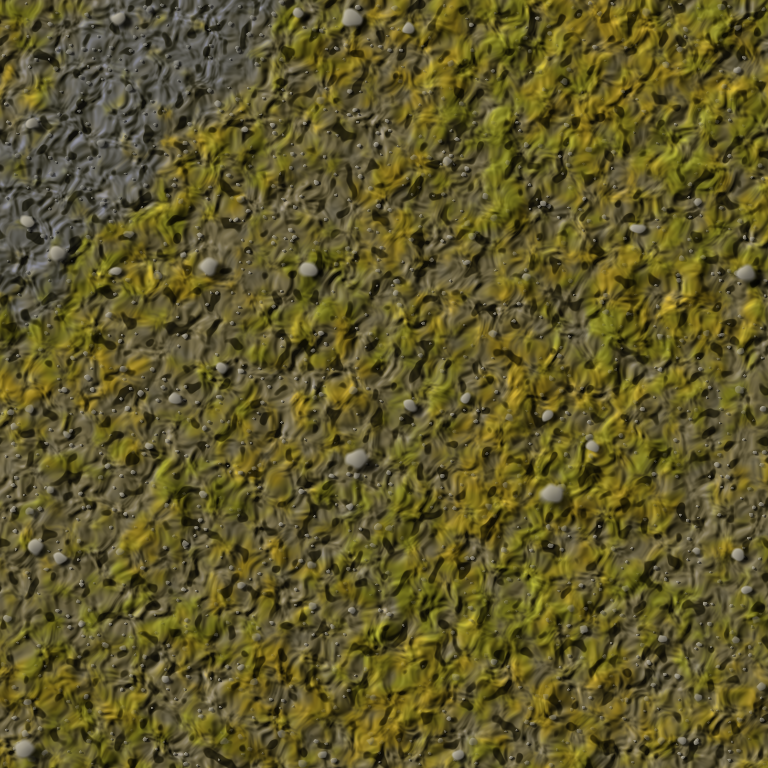
Reproduce this texture procedurally as a Shadertoy shader.

```glsl
// Sunlit alpine hillside: leaning grass tufts, bare soil, grey scree and scattered stones.

const vec2 TO_LIGHT = vec2(-0.8, 0.6);
const vec3 GOLD_GRASS  = vec3(0.46, 0.385, 0.09);
const vec3 GREEN_GRASS = vec3(0.375, 0.37, 0.09);
const vec3 SOIL        = vec3(0.41, 0.375, 0.255);
const vec3 SCREE       = vec3(0.36, 0.355, 0.33);
const vec3 STONE       = vec3(0.60, 0.58, 0.52);
const vec3 SHADE_TINT  = vec3(1.0, 0.98, 0.72);

vec2 hash2(vec2 p) {
    vec3 q = fract(vec3(p.xyx) * vec3(0.1031, 0.1030, 0.0973));
    q += dot(q, q.yzx + 33.33);
    return fract((q.xx + q.yz) * q.zy);
}

float cornerSlope(vec2 cell, vec2 offset) {
    float angle = 6.2832 * hash2(cell).x;
    return dot(vec2(cos(angle), sin(angle)), offset);
}

// Gradient noise around zero, scaled to a spread of about 0.5
float noise(vec2 p) {
    vec2 i = floor(p), f = p - i;
    vec2 u = f * f * f * (f * (f * 6.0 - 15.0) + 10.0);
    vec2 e = vec2(1.0, 0.0);
    float low  = mix(cornerSlope(i, f), cornerSlope(i + e, f - e), u.x);
    float high = mix(cornerSlope(i + e.yx, f - e.yx), cornerSlope(i + e.xx, f - e.xx), u.x);
    return 2.4 * mix(low, high, u.y);
}

float fbm(vec2 p) {
    float sum = 0.0, gain = 0.6;
    for (int k = 0; k < 4; k++) {
        sum += gain * noise(p);
        p = mat2(1.6, 1.2, -1.2, 1.6) * p + 17.3;
        gain *= 0.55;
    }
    return sum;
}

// Stretches the domain along the direction in which the blades lean
vec2 lean(vec2 p, float stretch) {
    return vec2(dot(p, vec2(0.88, -0.47)), dot(p, vec2(0.47, 0.88)) / stretch);
}

float bladeHeight(vec2 p) {
    vec2 q = lean(p, 1.35);
    q += 0.006 * vec2(noise(p * 33.0), noise(p * 33.0 + 80.0));
    return 0.48 * noise(q * 52.0 + 40.0) + 0.42 * noise(q * 97.0 + 90.0)
         + 0.24 * noise(q * 180.0 + 15.0);
}

float tuftHeight(vec2 p) {
    vec2 q = lean(p, 1.2);
    return 0.7 * noise(q * 15.0 + 60.0) + 0.5 * noise(q * 31.0 + 20.0);
}

// Soft strip around the segment from a to b
float band(vec2 p, vec2 a, vec2 b, float width) {
    vec2 ab = b - a;
    float t = clamp(dot(p - a, ab) / dot(ab, ab), 0.0, 1.0);
    return 1.0 - smoothstep(0.2 * width, width, length(p - a - t * ab));
}

// Scattered stones: x is coverage, y is brightness, z is cast shadow
vec3 stones(vec2 p, float scale, float density) {
    vec2 q = p * scale;
    q += 0.04 * vec2(noise(q * 3.5), noise(q * 3.5 + 31.0));
    vec2 cell = floor(q);
    vec3 result = vec3(0.0, 1.0, 0.0);
    for (int y = -1; y <= 1; y++)
    for (int x = -1; x <= 1; x++) {
        vec2 id = cell + vec2(x, y);
        vec2 kind = hash2(id + scale);
        if (kind.x > density) continue;
        vec2 d = q - id - 0.2 - 0.6 * hash2(id + 71.0);
        d.y *= 1.15;
        float radius = mix(0.13, 0.27, kind.y * kind.y);
        float cover = 1.0 - smoothstep(0.65 * radius, 1.1 * radius, length(d));
        float shade = 1.0 - smoothstep(0.4 * radius, 1.3 * radius, length(d + TO_LIGHT * radius));
        if (cover > result.x) result.xy = vec2(cover, 0.95 + 0.4 * dot(d, TO_LIGHT) / radius);
        result.z = max(result.z, shade);
    }
    return result;
}

vec3 placeStones(vec3 ground, vec3 stone, vec3 tint, float strength) {
    ground *= 1.0 - 0.75 * stone.z * strength;
    return mix(ground, tint * max(stone.y, 0.2), stone.x * strength);
}

void mainImage(out vec4 fragColor, in vec2 fragCoord) {
    vec2 p = fragCoord / iResolution.xy;
    vec2 warped = p + 0.045 * vec2(fbm(p * 9.0), fbm(p * 9.0 + 50.0));

    // Broad layout of scree, bare ground and lush strips
    float scree = band(warped, vec2(0.29, 1.03), vec2(0.0, 0.68), 0.15);
    float bare = band(warped, vec2(0.46, 0.82), vec2(0.2, 0.52), 0.07)
               + 0.7 * band(warped, vec2(0.15, 0.4), vec2(0.0, 0.3), 0.18)
               + 0.8 * band(warped, vec2(0.95, 0.45), vec2(1.0, 0.3), 0.17)
               + 0.6 * band(warped, vec2(0.78, 0.8), vec2(0.92, 0.67), 0.08);
    float lush = band(warped, vec2(0.9, 0.6), vec2(0.55, 0.12), 0.15)
               + band(warped, vec2(0.68, 1.0), vec2(1.0, 0.8), 0.26)
               + 0.7 * band(warped, vec2(0.3, 0.78), vec2(0.02, 0.5), 0.12);

    // Cover follows tufts and breaks up into small clumps
    float tuft = tuftHeight(p);
    float blade = bladeHeight(p);
    float clump = noise(lean(p, 1.3) * 42.0 + 7.0);
    float cover = 0.44 + 0.16 * fbm(p * 6.0) + 0.4 * tuft + 0.25 * blade + 0.4 * clump
                + 0.32 * lush - 0.35 * bare - 0.6 * scree;
    float grass = smoothstep(0.0, 0.95, cover);

    // Ground colours
    float hue = smoothstep(-0.8, 0.9, fbm(p * 7.0 + 12.0) + 0.4 * noise(p * 40.0));
    vec3 turf = mix(GREEN_GRASS, GOLD_GRASS, hue) * (1.0 + 0.06 * lush);
    vec3 earth = mix(SOIL, SCREE, clamp(scree * 1.1 + 0.3 * noise(p * 38.0), 0.0, 1.0));
    vec3 color = mix(earth, turf, grass);

    // Relief light, stronger where the ground is rough
    float bladeSlope = blade - bladeHeight(p + 0.006 * TO_LIGHT);
    float tuftSlope = tuft - tuftHeight(p + 0.015 * TO_LIGHT);
    float rough = 0.95 + 0.35 * noise(p * 21.0 + 33.0) - 0.25 * clamp(bare, 0.0, 1.0);
    float light = 0.97 + rough * (0.56 * bladeSlope + 0.2 * blade)
                + mix(0.2, 0.5, grass) * tuftSlope;

    // Sparse sharp pits between the clumps
    float pit = smoothstep(0.5, 0.95, noise(lean(p, 1.2) * 62.0 + 140.0) - 0.35 * tuftSlope);
    light *= 1.0 - 0.6 * pit;
    light = min(light, 1.0 + 0.72 * (light - 1.0));
    color *= mix(SHADE_TINT, vec3(1.0), smoothstep(0.3, 1.1, light)) * max(light, 0.16);
    color += vec3(0.0, 0.01, 0.09) * smoothstep(1.1, 1.5, light) * (1.0 - 0.5 * grass);

    // Pebbles gather on open ground, larger stones lie anywhere
    vec3 pebbleTint = mix(STONE, SCREE * 1.35, scree);
    color = placeStones(color, stones(p, 72.0, 0.3), pebbleTint, 0.75 - 0.6 * grass);
    color = placeStones(color, stones(p, 40.0, 0.14), pebbleTint, 0.85 - 0.5 * grass);
    color = placeStones(color, stones(p, 16.0, 0.08), STONE, 0.95);

    fragColor = vec4(clamp(color, 0.0, 1.0), 1.0);
}
```
